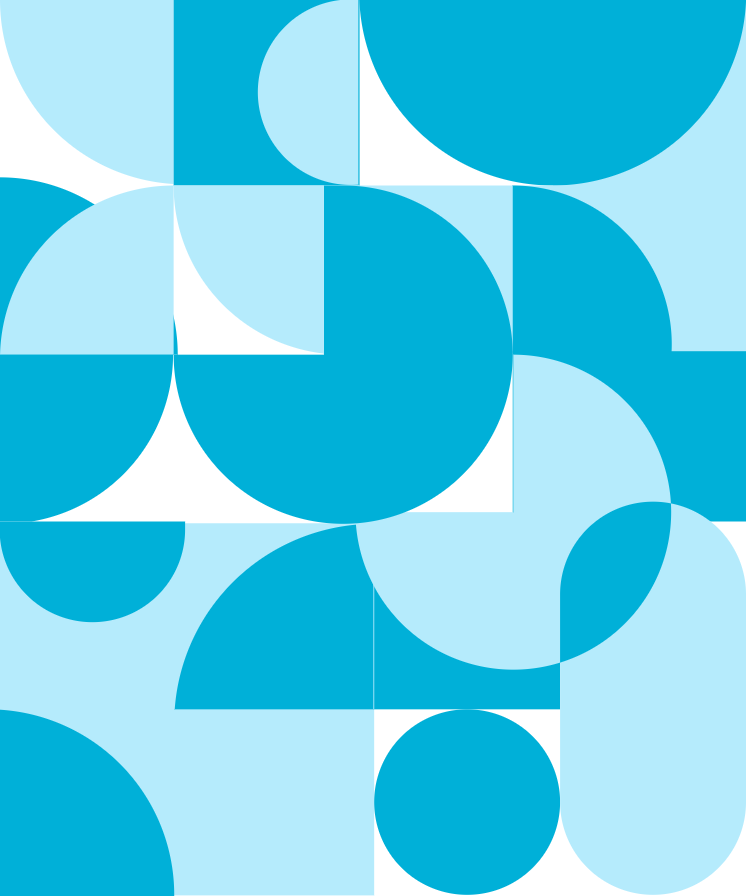
A Shadertoy shader for this background:

```glsl
const vec2 GRID = vec2(638.0, 768.0);   // layout units, y measured downwards
const vec3 WHITE = vec3(1.0);
const vec3 TEAL = vec3(0.0, 0.69, 0.847);
const vec3 PALE = vec3(0.71, 0.922, 0.99);
const float FAR = 900.0;                // safely outside the canvas
const vec2 BIG_CENTER = vec2(293.5, 304.0);
const float BIG_RADIUS = 145.0;
const vec2 RING_CENTER = vec2(439.0, 439.0);
const float RING_RADIUS = 135.0;
const float TILE_RADIUS = 79.5;

float disc(vec2 p, vec2 center, float radius) {
    return length(p - center) - radius;
}

float box(vec2 p, vec2 low, vec2 high) {
    vec2 d = max(low - p, p - high);
    return max(d.x, d.y);
}

// Vertical capsule between two end centres
float pill(vec2 p, float x, float top, float bottom, float radius) {
    return length(p - vec2(x, clamp(p.y, top, bottom))) - radius;
}

void paint(inout vec3 color, vec3 ink, float dist) {
    float pixel = GRID.y / iResolution.y;
    color = mix(color, ink, clamp(0.5 - dist / pixel, 0.0, 1.0));
}

void topRow(inout vec3 color, vec2 p) {
    paint(color, PALE, max(disc(p, vec2(158.0, 0.0), 158.0), p.x - 148.5));
    paint(color, TEAL, box(p, vec2(148.5, -FAR), vec2(307.5, 159.0)));
    paint(color, PALE, max(disc(p, vec2(300.0, 79.0), TILE_RADIUS), p.x - 306.5));
    paint(color, PALE, box(p, vec2(473.0, -FAR), vec2(FAR, 301.0)));
    paint(color, TEAL, disc(p, vec2(472.7, -6.5), 165.5));
}

void middleRows(inout vec3 color, vec2 p) {
    // Overlapping arches on the left
    paint(color, TEAL, max(disc(p, vec2(0.0, 304.0), 152.0), p.y - 304.0));
    float arch = disc(p, vec2(148.5, 307.5), 148.5);
    paint(color, PALE, max(arch, box(p, vec2(-FAR, 0.0), vec2(148.5, 304.0))));
    float bowl = disc(p, vec2(3.0, 304.0), BIG_RADIUS);
    paint(color, TEAL, max(bowl, box(p, vec2(-FAR, 304.0), vec2(FAR, 447.0))));

    // Right-hand blocks and their quarter disc
    paint(color, PALE, box(p, vec2(277.0, 159.0), vec2(438.5, 304.0)));
    paint(color, PALE, box(p, vec2(438.0, 159.0), vec2(FAR, 301.0)));
    float quarter = disc(p, vec2(438.5, 295.0), 136.0);
    paint(color, TEAL, max(quarter, box(p, vec2(438.5, 0.0), vec2(FAR, 302.0))));
    paint(color, TEAL, box(p, vec2(438.5, 301.0), vec2(FAR, 447.0)));
}

void bottomRows(inout vec3 color, vec2 p) {
    paint(color, PALE, box(p, vec2(-FAR, 448.5), vec2(320.0, 767.5)));
    float cup = pill(p, 79.0, 400.0, 454.0, 79.3);
    paint(color, TEAL, max(cup, 447.0 - p.y));
    float fan = disc(p, vec2(320.0, 620.0), 171.0);
    paint(color, TEAL, max(fan, box(p, vec2(0.0), vec2(319.3, 608.0))));
    paint(color, TEAL, box(p, vec2(320.0, 449.0), vec2(479.0, 608.0)));
    paint(color, TEAL, disc(p, vec2(-10.0, 767.0), 159.0));
    paint(color, TEAL, disc(p, vec2(399.5, 687.5), TILE_RADIUS));
}

void centerShapes(inout vec3 color, vec2 p) {
    // Three-quarter disc, with the capsule crossing it
    float ring = disc(p, RING_CENTER, RING_RADIUS);
    paint(color, PALE, max(ring, -box(p, vec2(-FAR), RING_CENTER)));
    float capsule = pill(p, 558.5, 509.5, 687.5, TILE_RADIUS);
    paint(color, PALE, capsule);
    paint(color, TEAL, max(capsule, ring));

    // Large disc with a notched upper-left corner
    float big = disc(p, BIG_CENTER, BIG_RADIUS);
    float shoulder = box(p, vec2(277.0, 159.0), BIG_CENTER);
    vec2 notch = vec2(277.0, 304.0);
    paint(color, TEAL, min(max(big, -box(p, vec2(-FAR), notch)), shoulder));
    float petal = disc(p, vec2(293.5, 159.0), BIG_RADIUS);
    paint(color, PALE, max(petal, box(p, vec2(148.5, 159.0), notch)));
}

void mainImage(out vec4 fragColor, in vec2 fragCoord) {
    vec2 uv = fragCoord / iResolution.xy;
    vec2 p = vec2(uv.x, 1.0 - uv.y) * GRID;
    vec3 color = WHITE;
    topRow(color, p);
    middleRows(color, p);
    bottomRows(color, p);
    centerShapes(color, p);
    fragColor = vec4(color, 1.0);
}
```
